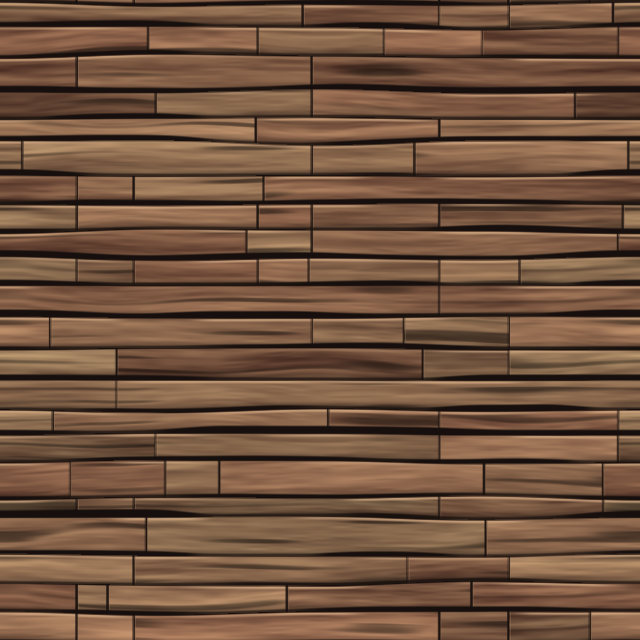
This texture is drawn by a Shadertoy shader. Its source:

```glsl
// Stacked strips of brown timber: 22 uneven courses, each cut by random joints.
// Courses come from wavy edges, planks from a joint loop, grain from stretched
// noise; dark tapering gaps and pale upper edges give the relief. It tiles.

const float ROWS = 22.0;
const float SLOTS = 7.0; // possible joints in a course

float hash(vec2 p) {
    return fract(sin(dot(p, vec2(127.1, 311.7))) * 43758.5);
}

// Value noise that repeats along x
float noise(vec2 p, float period) {
    vec2 i = floor(p), f = smoothstep(0.0, 1.0, p - i);
    float a = mod(i.x, period), b = mod(i.x + 1.0, period);
    return mix(mix(hash(vec2(a, i.y)), hash(vec2(b, i.y)), f.x),
               mix(hash(vec2(a, i.y + 1.0)), hash(vec2(b, i.y + 1.0)), f.x), f.y);
}

// Height of the lower edge of a course, in courses
float courseEdge(float row, float x) {
    float k = mod(row, ROWS);
    return row + 0.42 * (hash(vec2(k, 3.7)) - 0.5)
               + 0.18 * (noise(vec2(x * 4.0, k + 50.0), 4.0) - 0.5);
}

// Joint position; many courses share the same columns
float jointX(float slot, float row) {
    float k = mod(slot, SLOTS);
    float group = hash(vec2(k + 9.0, row)) < 0.55 ? 0.0 : floor(row / 2.0) + 1.0;
    return (slot + 0.1 + 0.8 * hash(vec2(k + 2.3, group + 5.1))) / SLOTS;
}

void mainImage(out vec4 fragColor, in vec2 fragCoord) {
    vec2 uv = fragCoord / iResolution.xy;
    float x = uv.x, y = uv.y * ROWS;
    float soft = 1.0 / iResolution.y;

    // Course under this point
    float row = floor(y);
    if (y < courseEdge(row, x)) row -= 1.0;
    else if (y >= courseEdge(row + 1.0, x)) row += 1.0;
    float below = y - courseEdge(row, x);
    float above = courseEdge(row + 1.0, x) - y;
    float k = mod(row, ROWS);

    // Nearest joints to the left and right
    float left = -2.0, right = 3.0, plank = 0.0;
    for (float s = -SLOTS; s < 2.0 * SLOTS; s++) {
        float slot = mod(s, SLOTS);
        if (hash(vec2(slot + 31.0, k)) > 0.5) continue;
        float j = jointX(s, k);
        if (j <= x && j > left) { left = j; plank = slot; }
        if (j > x) right = min(right, j);
    }
    vec2 id = vec2(plank + 13.0, k);
    float seed = floor(60.0 * hash(id));

    // Long grain, from broad bands to fine fibres
    float v = below + 0.25 * noise(vec2(x * 6.0, seed), 6.0);
    float grain = 0.45 * noise(vec2(x * 4.0, v * 3.5 + seed), 4.0)
                + 0.33 * noise(vec2(x * 9.0, v * 8.0 + seed + 70.0), 9.0)
                + 0.22 * noise(vec2(x * 30.0, v * 13.0 + seed + 140.0), 30.0);
    float tone = 0.5 + 1.05 * (grain - 0.5) + 0.5 * (hash(id + 4.0) - 0.5);
    tone += 0.25 * smoothstep(0.6, 1.0, noise(vec2(x * 5.0, v * 1.5 + seed + 20.0), 5.0));
    vec3 color = mix(vec3(0.33, 0.22, 0.17), vec3(0.68, 0.53, 0.40), tone);
    color *= mix(vec3(1.04, 0.97, 0.96), vec3(0.98, 1.02, 0.99), hash(id + 8.0));

    // Dark weathered streaks and a rounded lower side
    float streak = smoothstep(0.68, 0.95, noise(vec2(x * 5.0, v * 4.5 + seed + 210.0), 5.0));
    color *= 1.0 - 0.45 * streak;
    color *= mix(0.68, 1.0, smoothstep(0.0, 0.3, below));

    // Pale upper edge, broken along its length
    float rim = noise(vec2(x * 8.0, k + 300.0), 8.0);
    float rimLine = smoothstep(0.03, 0.07, above) * (1.0 - smoothstep(0.08, 0.17, above));
    color = mix(color, vec3(0.82, 0.66, 0.51), 0.75 * rimLine * smoothstep(0.2, 0.75, rim));

    // Butt joints: thin shadow with a pale cut end beside it
    float cut = 0.35 + 0.6 * hash(id + 17.0);
    float leftGap = x - left;
    float endLight = smoothstep(0.001, 0.002, leftGap) * (1.0 - smoothstep(0.0025, 0.004, leftGap));
    color = mix(color, vec3(0.68, 0.53, 0.40), 0.4 * endLight);
    float joint = 1.0 - smoothstep(0.0008, 0.0018 + soft, min(leftGap, right - x));
    color = mix(color, vec3(0.09, 0.06, 0.05), cut * joint);

    // Gap under the plank, swelling and closing along the course
    float swell = smoothstep(0.2, 0.9, noise(vec2(x * 5.0, k + 400.0), 5.0));
    float gapWidth = 0.03 + 0.2 * swell * (0.4 + 0.6 * hash(vec2(k, 77.0)));
    float gap = 1.0 - smoothstep(gapWidth, gapWidth + 0.05 + soft * ROWS, below);
    gap = max(gap, 1.0 - smoothstep(0.0, 0.03 + soft * ROWS, above));
    float depth = mix(0.65, 1.0, smoothstep(0.0, 0.4, swell));
    color = mix(color, vec3(0.09, 0.06, 0.05), gap * depth);

    fragColor = vec4(clamp(color, 0.0, 1.0), 1.0);
}
```
